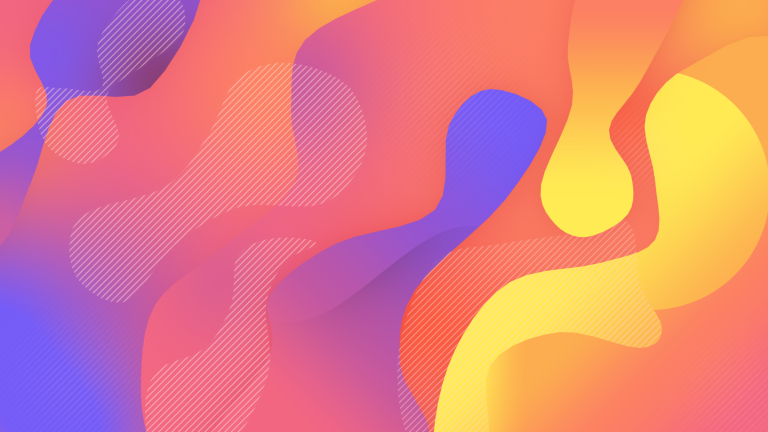
Reproduce this background procedurally as a WebGL 1 fragment shader.

```glsl
precision highp float;
// Overlapping liquid blobs in warm gradients, some hatched with fine diagonals.
// Each outline is a closed Catmull-Rom curve turned into a signed distance;
// colours come from soft radial glows and linear ramps.
uniform vec2 u_resolution;

const vec3 PINK = vec3(.95, .40, .51);
const vec3 CORAL = vec3(.99, .50, .39);
const vec3 RED = vec3(.99, .36, .25);
const vec3 ORANGE = vec3(.99, .68, .31);
const vec3 YELLOW = vec3(1., .92, .33);
const vec3 MAGENTA = vec3(.75, .34, .64);
const vec3 VIOLET = vec3(.57, .33, .83);
const vec3 BLUE = vec3(.46, .36, .97);

vec2 p;         // position on a canvas 432 units high, y pointing down
float soft;     // half width of a smoothed edge
float nearest;  // squared distance to the outline being traced
float side;     // +1 outside, -1 inside

// One curve span from b to c, traced as short chords
void span(vec2 a, vec2 b, vec2 c, vec2 d) {
  vec2 from = b;
  for (int k = 1; k <= 5; k++) {
    float t = float(k) / 5.;
    vec2 to = b + .5 * t * (c - a + t * (2. * a - 5. * b + 4. * c - d
            + t * (3. * (b - c) + d - a)));
    vec2 e = to - from, w = p - from;
    vec2 gap = w - e * clamp(dot(w, e) / dot(e, e), 0., 1.);
    nearest = min(nearest, dot(gap, gap));
    bool above = p.y >= from.y, below = p.y < to.y, left = e.x * w.y > e.y * w.x;
    if ((above && below && left) || (!above && !below && !left)) side = -side;
    from = to;
  }
}

// Signed distance to a closed curve through twelve points, two per vector
float blob(vec4 a, vec4 b, vec4 c, vec4 d, vec4 e, vec4 f) {
  nearest = 1e9;
  side = 1.;
  span(f.zw, a.xy, a.zw, b.xy); span(a.xy, a.zw, b.xy, b.zw);
  span(a.zw, b.xy, b.zw, c.xy); span(b.xy, b.zw, c.xy, c.zw);
  span(b.zw, c.xy, c.zw, d.xy); span(c.xy, c.zw, d.xy, d.zw);
  span(c.zw, d.xy, d.zw, e.xy); span(d.xy, d.zw, e.xy, e.zw);
  span(d.zw, e.xy, e.zw, f.xy); span(e.xy, e.zw, f.xy, f.zw);
  span(e.zw, f.xy, f.zw, a.xy); span(f.xy, f.zw, a.xy, a.zw);
  return side * sqrt(nearest);
}

float cover(float d) { return smoothstep(soft, -soft, d); }

float glow(float x, float y, float r) {
  vec2 v = (p - vec2(x, y)) / r;
  return exp(-dot(v, v));
}

// Paint a shape over the colour below, with a soft warm shadow around it
vec3 layer(vec3 below, vec3 fill, float d, float shadow) {
  below *= 1. - shadow * vec3(.1, .4, .3) * exp(-max(d, 0.) / 18.);
  return mix(below, fill, cover(d));
}

// Pale diagonal lines, limited by a mask
vec3 hatch(vec3 c, float mask) {
  float line = abs(fract((p.x + p.y) / 6.6) - .5) * 4.67;
  return mix(c, vec3(1., .86, .84), mask * (.05 + cover(line - .55)));
}

void main() {
  p = vec2(gl_FragCoord.x, u_resolution.y - gl_FragCoord.y) * 432. / u_resolution.y;
  soft = 324. / u_resolution.y;
  float slope = p.x - p.y, sum = p.x + p.y;

  // Backdrop: pink with warm top and violet lower left corner
  vec3 c = mix(PINK, CORAL, max(glow(0., 135., 70.), glow(270., 90., 100.)));
  c = mix(c, ORANGE, glow(345., -5., 75.));
  c = mix(c, MAGENTA, .8 * glow(110., 300., 95.));
  c = mix(c, BLUE, min(1., glow(-10., 330., 100.) + glow(70., 440., 90.)));

  // Violet fold in the upper left corner
  float d = blob(vec4(80, -20, 30, 45), vec4(47, 105, 0, 152), vec4(-60, 170, -70, 220),
                 vec4(-40, 270, 5, 240), vec4(32, 180, 66, 101), vec4(150, 88, 200, -20));
  vec3 fill = mix(VIOLET, BLUE, .6 * glow(50., 60., 60.));
  fill = mix(fill, MAGENTA * .72, glow(165., 85., 60.));
  c = layer(c, mix(fill, PINK, .6 * glow(0., 230., 60.)), d, .15);

  // Broad rose wave filling the right side
  d = blob(vec4(400, -10, 305, 40), vec4(291, 110, 294, 185), vec4(215, 253, 155, 305),
           vec4(141, 380, 152, 450), vec4(200, 540, 900, 540), vec4(900, -60, 520, -60));
  fill = mix(PINK, CORAL, smoothstep(280., 560., p.x));
  fill = mix(fill, MAGENTA, .8 * glow(295., 85., 75.));
  fill = mix(fill, MAGENTA, .4 * glow(220., 280., 60.));
  fill = mix(fill, RED, max(glow(430., 330., 85.), .6 * glow(630., 120., 50.)));
  c = layer(c, mix(fill, ORANGE, glow(740., 10., 85.)), d, .1);

  // Violet river with a blue head and an inner crease
  d = blob(vec4(490, 89, 547, 120), vec4(505, 200, 415, 290), vec4(400, 365, 420, 450),
           vec4(210, 460, 270, 355), vec4(270, 295, 335, 244), vec4(435, 210, 449, 125));
  fill = mix(PINK, MAGENTA, smoothstep(-130., 50., slope));
  fill = mix(fill, VIOLET, smoothstep(10., 230., slope));
  fill = mix(fill, BLUE, smoothstep(180., 390., slope));
  float crease = p.y - mix(322., 226., smoothstep(290., 470., p.x));
  fill *= 1. - .13 * cover(-crease) * exp(-max(crease, 0.) / 45.) * glow(390., 265., 80.);
  c = layer(c, fill, d, .3);

  // Yellow swell, turning orange and pink beyond its inner lobes
  float lobe = blob(vec4(435, 262, 500, 244), vec4(570, 234, 628, 222), vec4(640, 285, 662, 328),
                    vec4(640, 348, 560, 332), vec4(490, 365, 485, 450), vec4(415, 450, 398, 355));
  d = blob(vec4(433, 440, 455, 350), vec4(510, 282, 600, 263), vec4(655, 240, 655, 180),
           vec4(646, 115, 690, 66), vec4(790, 46, 880, 240), vec4(800, 540, 440, 540));
  fill = mix(YELLOW, ORANGE, smoothstep(830., 1040., sum));
  float ember = min(lobe, length(p - vec2(650, 190)) - 120.);
  vec3 dusk = mix(ORANGE, CORAL, smoothstep(900., 1040., sum));
  dusk = mix(dusk, PINK, smoothstep(1020., 1180., sum));
  fill = mix(fill, dusk, cover(-ember) * smoothstep(470., 530., p.x));
  c = layer(c, fill, d, .15);
  c = hatch(c, .4 * cover(lobe));

  // Hanging yellow drop
  d = blob(vec4(590, -20, 568, 45), vec4(572, 105, 541, 185), vec4(555, 224, 587, 237),
           vec4(628, 214, 631, 175), vec4(609, 130, 640, 82), vec4(683, 0, 690, -40));
  fill = mix(CORAL, ORANGE, smoothstep(0., 100., p.y));
  c = layer(c, mix(fill, YELLOW, smoothstep(60., 200., p.y)), d, .25);

  // Hatched blobs on the left
  d = blob(vec4(290, 63, 350, 88), vec4(366, 150, 325, 203), vec4(240, 207, 175, 245),
           vec4(125, 302, 75, 275), vec4(80, 217, 165, 187), vec4(208, 135, 238, 78));
  d = min(d, blob(vec4(135, -4, 178, -2), vec4(182, 35, 140, 68), vec4(107, 95, 119, 140),
           vec4(85, 164, 45, 143), vec4(36, 92, 60, 88), vec4(102, 88, 98, 42)));
  d = min(d, blob(vec4(317, 243, 275, 238), vec4(238, 255, 231, 305), vec4(205, 348, 158, 370),
           vec4(145, 410, 160, 460), vec4(225, 450, 268, 375), vec4(266, 305, 285, 262)));
  c = hatch(c, .5 * cover(d));

  // Faint hatching that fades into the surroundings
  c = hatch(c, .14 * (glow(450., 100., 60.) + glow(80., 380., 55.) + glow(740., 400., 50.))
             + .25 * glow(645., 150., 32.));
  gl_FragColor = vec4(c, 1.);
}
```
